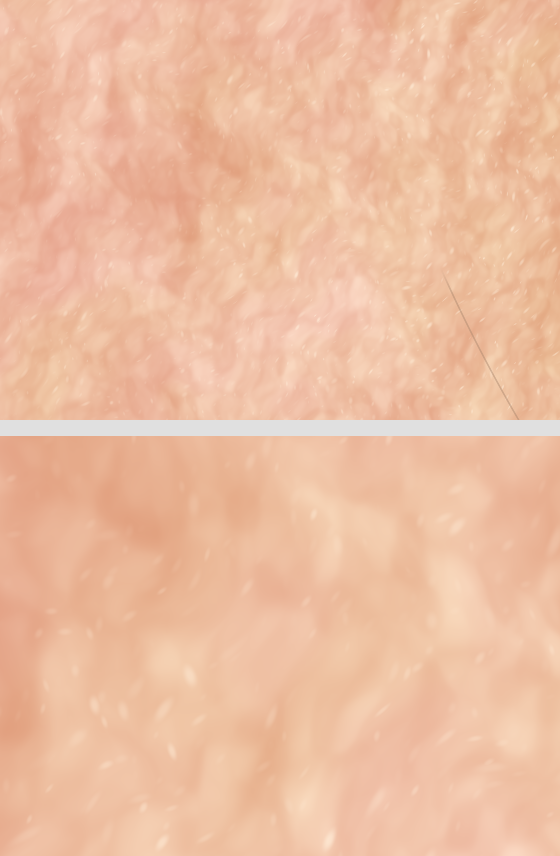
Top: the whole. Bottom: its middle third, enlarged.
Reproduce this texture procedurally as a Shadertoy shader.

```glsl
// Close-up of pale skin: soft peach mottling with steep, leaning creases,
// plump grains, small moist glints and one fine hair.
// Built from smooth cellular noise at several scales, bent by layered sines.

vec2 hash2(vec2 p) {
    p = vec2(dot(p, vec2(127.1, 311.7)), dot(p, vec2(269.5, 183.3)));
    return fract(sin(p) * 43758.55);
}

// x: smoothly blended random cell value, y: distance to the cell border
vec2 cells(vec2 p) {
    vec2 base = floor(p);
    float sum = 0.0, weights = 0.0, nearest = 9.0, second = 9.0;
    for (int j = -1; j <= 1; j++)
    for (int i = -1; i <= 1; i++) {
        vec2 id = base + vec2(i, j);
        vec2 toSeed = id + 0.1 + 0.8 * hash2(id) - p;
        float d2 = dot(toSeed, toSeed);
        float w = exp(-5.0 * d2);
        sum += w * hash2(id + 37.0).x;
        weights += w;
        float d = sqrt(d2);
        second = min(second, max(nearest, d));
        nearest = min(nearest, d);
    }
    return vec2(sum / weights, second - nearest);
}

// Slim soft ellipses, mostly leaning to the right, few of them strong
float glints(vec2 p) {
    vec2 base = floor(p);
    float light = 0.0;
    for (int j = -1; j <= 1; j++)
    for (int i = -1; i <= 1; i++) {
        vec2 id = base + vec2(i, j);
        vec2 rnd = hash2(id + 71.0);
        vec2 d = p - id - 0.1 - 0.8 * hash2(id + 11.0);
        float angle = 0.4 + 1.4 * (rnd.x - 0.5);
        vec2 along = vec2(sin(angle), cos(angle));
        vec2 local = vec2(dot(d, vec2(along.y, -along.x)), dot(d, along));
        float size = 0.7 + 0.6 * hash2(id + 5.0).x;
        float r = length(local / (size * vec2(0.15, 0.29)));
        light = max(light, pow(rnd.y, 3.0) * smoothstep(1.0, 0.15, r));
    }
    return light;
}

// Gentle bending by layered sines
vec2 bend(vec2 p) {
    return p + 0.018 * sin(p.yx * vec2(9.0, 11.0) + vec2(0.7, 2.1))
             + 0.008 * sin(p.yx * vec2(27.0, 23.0) + p * 13.0)
             + 0.003 * sin(p.yx * vec2(71.0, 64.0) + p * 37.0);
}

void mainImage(out vec4 fragColor, in vec2 fragCoord) {
    vec2 p = fragCoord / iResolution.y;
    float across = fragCoord.x / iResolution.x;
    vec2 q = bend(p);
    q.x -= 0.16 * q.y;

    // Broad mottling and long creases
    float broad = cells(q * vec2(5.5, 2.3) + 3.0).x - 0.5;
    float patches = cells(q * vec2(3.0, 2.6) + 19.0).x;
    float border = cells(q * vec2(5.5, 1.9) + 8.0).y;
    float crease = (1.0 - smoothstep(0.0, 0.42, border)) * smoothstep(0.15, 0.75, patches);

    // Plump grains, crisper toward the right
    vec2 grain = cells(q * vec2(19.0, 13.0) + 41.0);
    vec2 fine = cells(q * vec2(46.0, 32.0) + 5.0);
    float crisp = mix(0.75, 1.25, smoothstep(0.3, 0.9, across));
    float tone = 1.8 * broad - 1.5 * crease + 0.2
               + 2.0 * (grain.x - 0.5) + 0.7 * (smoothstep(0.0, 0.5, grain.y) - 0.5)
               + crisp * (1.7 * (fine.x - 0.5) + 0.35 * (fine.y - 0.3));
    tone += 0.25 * (across - 0.5);

    // Peach ramp, drifting between rosy and yellowish
    vec3 skin = vec3(0.934, 0.744, 0.632) + tone * vec3(0.016, 0.039, 0.043);
    float rosy = cells(q * vec2(4.0, 3.2) + 60.0).x - 0.5 + 0.25 * (0.4 - across)
               + 0.6 * (cells(q * 11.0 + 90.0).x - 0.5);
    skin += rosy * vec3(0.010, -0.012, 0.034);

    // Moist highlights, weaker inside creases
    float shine = max(glints(q * 27.0), 0.75 * glints(q * 43.0 + 17.0));
    shine *= crisp * (1.0 - 0.6 * crease) * mix(0.4, 1.0, grain.x);
    skin = mix(skin, vec3(1.0, 0.93, 0.85), clamp(0.8 * shine, 0.0, 0.8));

    // Fine hair rising from the lower right edge
    float h = clamp(p.y / 0.36, 0.0, 1.0);
    float hairX = mix(1.235, 1.05, h) - 0.025 * h * (1.0 - h);
    float hair = smoothstep(0.0032, 0.0006, abs(p.x - hairX) * 0.88);
    hair *= 1.0 - smoothstep(0.30, 0.37, p.y);
    skin = mix(skin, vec3(0.66, 0.52, 0.42), 0.45 * hair);

    fragColor = vec4(clamp(skin, 0.0, 1.0), 1.0);
}
```
